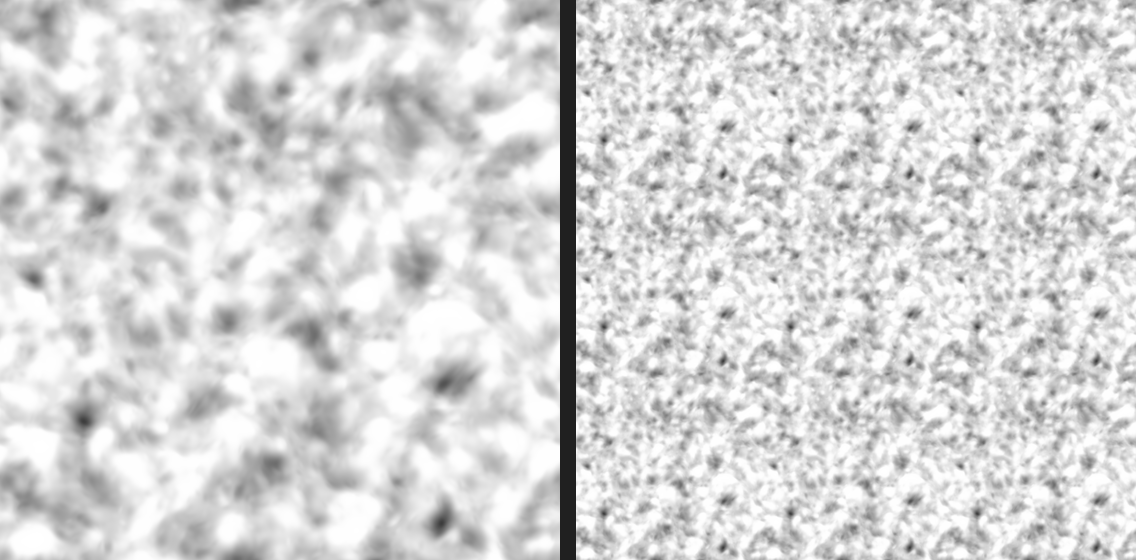
Left: one tile. Right: repeated 3 by 3.
A Shadertoy shader for this texture:

```glsl
// Soft grey blotches scattered in a pale web of mist, tiling seamlessly.

const float TAU = 6.2831853;

// Whole numbers of cells across the canvas, per layer
const float BROAD_CELLS = 7.0;
const float MID_CELLS = 14.0;
const float FINE_CELLS = 26.0;
const float WISP_CELLS = 54.0;

// Layer strengths
const float BROAD_GAIN = 0.46;
const float MID_GAIN = 0.76;
const float FINE_GAIN = 0.40;
const float WISP_GAIN = 0.10;

// Blot shape
const float MIN_RADIUS = 0.65;
const float MAX_STRETCH = 1.7;
const float MIN_STRENGTH = 0.5;
const float BLOT_DEVIATION = 0.364;

// Bending of the layers, in canvas units
const float WARP = 0.007;
const float SWIRL = 0.003;

// Darkness as a quadratic of the summed layers
const vec3 DARKNESS = vec3(0.143, 0.130, 0.008);
const float WHITE_SOFTNESS = 0.0012;
const vec3 PAPER = vec3(1.0);

vec3 hash3(vec2 p) {
    vec3 q = fract(p.xyx * vec3(0.1031, 0.1030, 0.0973));
    q += dot(q, q.yzx + 33.33);
    return fract((q.xxy + q.yzz) * q.zyx);
}

// Cellular noise: one light or dark oval blot per cell, about unit deviation
float blots(vec2 uv, float cells, float seed) {
    vec2 p = uv * cells;
    vec2 base = floor(p);
    float sum = 0.0;
    for (int j = -1; j <= 1; j++) {
        for (int i = -1; i <= 1; i++) {
            vec2 cell = base + vec2(i, j);
            vec2 id = mod(cell, cells) + seed;
            vec3 place = hash3(id);
            vec3 shape = hash3(id + 137.0);

            float angle = TAU * place.z;
            vec2 axis = vec2(cos(angle), sin(angle));
            vec2 d = p - cell - place.xy;
            d = vec2(dot(d, axis), dot(d, vec2(-axis.y, axis.x)));
            d.y *= mix(1.0, MAX_STRETCH, shape.x);
            d /= mix(MIN_RADIUS, 1.0, shape.y);

            float falloff = max(1.0 - dot(d, d), 0.0);
            float signedUnit = 2.0 * shape.z - 1.0;
            float strength = mix(MIN_STRENGTH, 1.0, abs(signedUnit));
            sum += sign(signedUnit) * strength * falloff * falloff * falloff;
        }
    }
    return sum / BLOT_DEVIATION;
}

// Layered sines with whole periods, to loosen the cell grid
vec2 bend(vec2 uv) {
    vec2 a = sin(TAU * (vec2(2.0, 3.0) * uv.yx + vec2(1.0, -1.0) * uv + vec2(0.1, 0.6)));
    vec2 b = sin(TAU * (vec2(5.0, 4.0) * uv.yx + vec2(-2.0, 3.0) * uv + vec2(0.7, 0.3)));
    return uv + WARP * (a + 0.5 * b);
}

void mainImage(out vec4 fragColor, in vec2 fragCoord) {
    vec2 uv = bend(fragCoord / iResolution.xy);

    // Large patches, folded so that white veins run between them
    float broad = blots(uv, BROAD_CELLS, 11.0);
    float folded = (sqrt(broad * broad + 0.04) - 0.8) / 0.62;

    // Blotches, then smaller spots and faint wisps dragged along by them
    float mid = blots(uv, MID_CELLS, 43.0);
    vec2 swirled = uv + SWIRL * vec2(broad, mid);
    float fine = blots(swirled, FINE_CELLS, 71.0);
    float wisp = blots(swirled + SWIRL * vec2(fine, broad), WISP_CELLS, 97.0);

    float level = BROAD_GAIN * folded + MID_GAIN * mid
                + FINE_GAIN * fine + WISP_GAIN * wisp;

    // Tone curve with a gentle roll-off into white
    float dark = DARKNESS.x + level * (DARKNESS.y + level * DARKNESS.z);
    dark = 0.5 * (dark + sqrt(dark * dark + WHITE_SOFTNESS));

    fragColor = vec4(clamp(PAPER - dark, 0.0, 1.0), 1.0);
}
```
